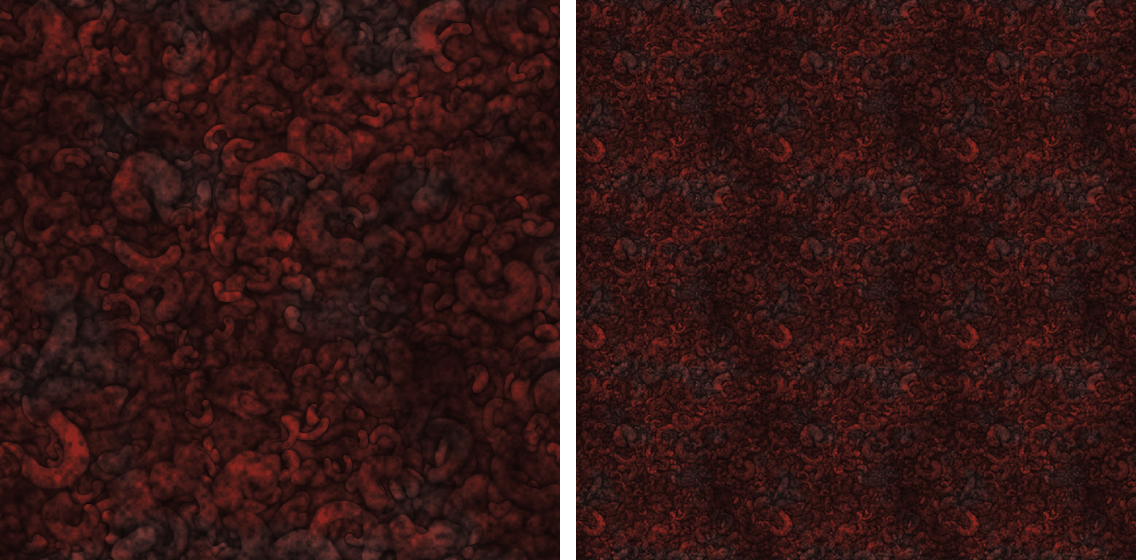
Left: one tile. Right: repeated 3 by 3.
Reproduce this texture procedurally as a Shadertoy shader.

```glsl
const vec3 SHADOW = vec3(0.045, 0.022, 0.022);
const vec3 FLESH = vec3(0.25, 0.098, 0.088);
const vec3 GLOW = vec3(0.47, 0.133, 0.11);
const int LAYERS = 5;
const float CELLS[LAYERS] = float[LAYERS](8.0, 13.0, 9.0, 18.0, 8.0);
const float PRESENCE = 0.72;        // share of cells that hold a coil
const vec2 THICKNESS = vec2(0.13, 0.24);
const vec2 BEND_RADIUS = vec2(0.22, 0.5);
const vec2 HALF_ANGLE = vec2(0.35, 2.1);
const vec2 TONE = vec2(0.36, 0.82);
const vec2 LIGHT = vec2(-0.1, 0.28);
const float OCCLUSION = 0.6;
const float EDGE = 0.2;
const float WARP = 0.045;
const float GRAIN = 1.7;
const float PATCHES = 1.3;
const float GREYNESS = 0.45;
const float GAIN = 1.08;
const float TAU = 6.28319;

vec3 hash(vec3 p) {
    p = fract(p * vec3(0.1031, 0.1030, 0.0973));
    p += dot(p, p.yxz + 33.33);
    return fract((p.xxy + p.yxx) * p.zyx);
}

// Value noise that wraps after a whole number of cells
float noise(vec2 p, float period, float seed) {
    vec2 i = floor(p), f = fract(p);
    vec2 a = mod(i, period), b = mod(i + 1.0, period);
    f = f * f * (3.0 - 2.0 * f);
    return mix(mix(hash(vec3(a, seed)).x, hash(vec3(b.x, a.y, seed)).x, f.x),
               mix(hash(vec3(a.x, b.y, seed)).x, hash(vec3(b, seed)).x, f.x), f.y);
}

float fbm(vec2 uv, float period, float seed) {
    float sum = 0.0, weight = 0.5;
    for (int i = 0; i < 3; i++) {
        sum += weight * noise(uv * period, period, seed + float(i));
        period *= 2.0;
        weight *= 0.5;
    }
    return sum / 0.875;
}

// Offset from the nearest point on an arc centred on the y axis
vec2 arcOffset(vec2 p, float radius, float halfAngle) {
    vec2 tip = vec2(sin(halfAngle), cos(halfAngle));
    float side = p.x < 0.0 ? -1.0 : 1.0;
    bool beyond = tip.y * abs(p.x) > tip.x * p.y;
    if (halfAngle > 0.5 * TAU) beyond = false;
    vec2 nearest = beyond ? vec2(side * tip.x, tip.y) : p / max(length(p), 1e-4);
    return p - nearest * radius;
}

// Paints one layer of coils over the brightness below it
float paintCoils(float value, vec2 uv, float cells, float layer, float swell) {
    vec2 grid = uv * cells, home = floor(grid);
    float order = mod(layer, 2.0) < 0.5 ? 1.0 : -1.0;
    for (int y = -1; y <= 1; y++)
    for (int x = -1; x <= 1; x++) {
        vec2 cell = home + order * vec2(x, y);
        vec3 place = hash(vec3(mod(cell, cells), layer + 40.0));
        vec3 shape = hash(vec3(mod(cell, cells), layer + 71.0));
        if (shape.z > PRESENCE) continue;

        float turn = place.z * TAU;
        mat2 spin = mat2(cos(turn), sin(turn), -sin(turn), cos(turn));
        float thickness = mix(THICKNESS.x, THICKNESS.y, shape.x) * swell;
        float bend = mix(BEND_RADIUS.x, BEND_RADIUS.y, shape.y);
        float halfAngle = mix(HALF_ANGLE.x, HALF_ANGLE.y, fract(shape.x * 7.0));
        vec2 offset = arcOffset(spin * (grid - cell - place.xy), bend, halfAngle) / thickness;

        float d = length(offset);
        float dome = sqrt(max(0.0, 1.0 - d * d));
        float lit = 0.85 + dot(offset, spin * LIGHT);
        float tone = mix(TONE.x, TONE.y, fract(shape.y * 9.0));
        float body = tone * (0.3 + 0.75 * dome) * lit;
        float opacity = mix(0.65, 1.0, fract(shape.z * 13.0));

        value *= mix(1.0 - OCCLUSION * opacity, 1.0, smoothstep(0.85, 1.65, d));
        value = mix(value, body, opacity * (1.0 - smoothstep(1.0 - EDGE, 1.0, d)));
    }
    return value;
}

void mainImage(out vec4 fragColor, in vec2 fragCoord) {
    vec2 uv = fragCoord / iResolution.xy;

    // Uneven outlines
    vec2 warped = uv + WARP * (vec2(fbm(uv, 7.0, 3.0), fbm(uv, 7.0, 11.0)) - 0.5);
    warped += 0.2 * WARP * (vec2(fbm(uv, 32.0, 5.0), fbm(uv, 32.0, 15.0)) - 0.5);
    float swell = 0.8 + 0.38 * noise(uv * 36.0, 36.0, 19.0);

    // Stacked coils
    float value = 0.3;
    for (int i = 0; i < LAYERS; i++)
        value = paintCoils(value, warped, CELLS[i], float(i), swell);

    // Broad patches, lumps and fine grain
    value *= 1.0 + PATCHES * (fbm(uv, 4.0, 23.0) - 0.5);
    value *= 1.0 + 0.9 * (fbm(uv, 40.0, 27.0) - 0.5);
    value *= max(0.1, 1.0 + GRAIN * (fbm(uv, 96.0, 31.0) - 0.5));
    value = clamp(value * GAIN + 0.03, 0.0, 1.15);

    // Colour ramp, dulled in places
    vec3 color = mix(SHADOW, FLESH, min(value * 2.0, 1.0));
    color = mix(color, GLOW, max(value * 2.0 - 1.0, 0.0));
    float dull = GREYNESS * smoothstep(0.5, 0.8, fbm(uv, 9.0, 35.0));
    color = mix(color, vec3(dot(color, vec3(0.4, 0.4, 0.2))), dull);
    fragColor = vec4(color, 1.0);
}
```
